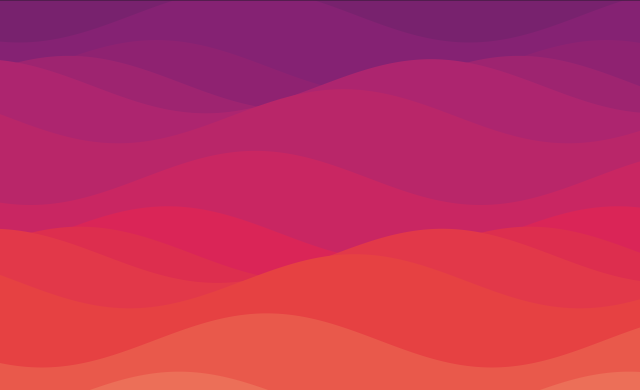
Reproduce this background procedurally as a WebGL 2 fragment shader.

```glsl
#version 300 es
precision highp float;
// Stacked flat sine waves running from deep purple down to warm orange.
// Every layer shares one wavelength and height; each is shifted left by a
// fixed step and painted over the layers behind it, back to front.

#define WAVELENGTH 1.154
#define AMPLITUDE 0.0694
#define FIRST_CREST 0.626
#define CREST_STEP 0.225
#define TOP_LINE 0.0021
#define SKY_COLOR vec3(0.470, 0.133, 0.431)
#define LINE_COLOR vec3(0.290, 0.110, 0.280)

const int LAYERS = 12;
const float TAU = 6.2831853;

// Middle height of each wave, in canvas heights
const float LEVEL[LAYERS] = float[LAYERS](
  0.9605, 0.8280, 0.7874, 0.7788, 0.7019, 0.5438,
  0.4017, 0.3494, 0.3440, 0.2788, 0.1271, -0.0224);

// Fill of each wave, back to front
const vec3 FILL[LAYERS] = vec3[LAYERS](
  vec3(0.520, 0.135, 0.450), vec3(0.560, 0.135, 0.445),
  vec3(0.620, 0.142, 0.440), vec3(0.680, 0.146, 0.435),
  vec3(0.725, 0.148, 0.410), vec3(0.788, 0.150, 0.385),
  vec3(0.853, 0.145, 0.343), vec3(0.865, 0.180, 0.305),
  vec3(0.887, 0.220, 0.285), vec3(0.900, 0.255, 0.260),
  vec3(0.915, 0.350, 0.295), vec3(0.925, 0.435, 0.345));

uniform vec2 u_resolution;
out vec4 fragColor;

// Smooth coverage of the area below one wave
float waveCoverage(vec2 p, float crest, float level, float pixel) {
  float frequency = TAU / WAVELENGTH;
  float phase = (p.x - crest) * frequency;
  float height = level + AMPLITUDE * cos(phase);
  float slope = AMPLITUDE * frequency * sin(phase);
  float dist = (height - p.y) / sqrt(1.0 + slope * slope);
  return clamp(dist / pixel + 0.5, 0.0, 1.0);
}

void main() {
  float pixel = 1.0 / u_resolution.y;
  vec2 p = gl_FragCoord.xy * pixel;

  // Waves
  vec3 color = SKY_COLOR;
  for (int i = 0; i < LAYERS; i++) {
    float crest = FIRST_CREST - CREST_STEP * float(i);
    color = mix(color, FILL[i], waveCoverage(p, crest, LEVEL[i], pixel));
  }

  // Thin dark line along the top
  float line = clamp((p.y - 1.0 + TOP_LINE) / pixel + 0.5, 0.0, 1.0);
  fragColor = vec4(mix(color, LINE_COLOR, line), 1.0);
}
```
